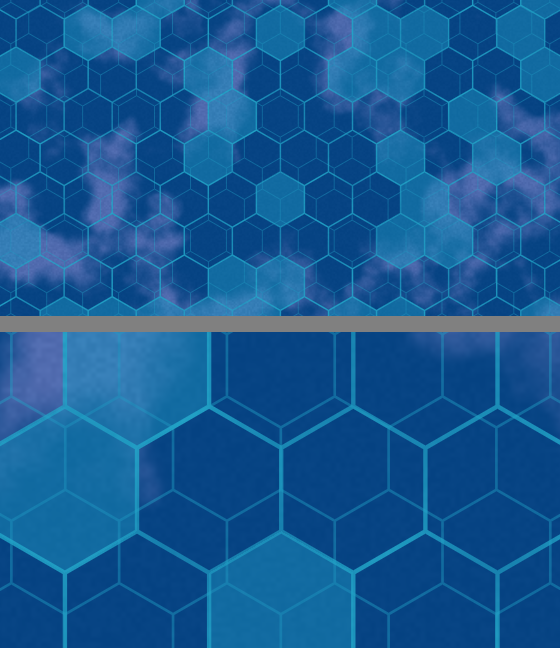
Top, the full canvas; bottom, a detail of the centre.
Reproduce this pattern procedurally as a WebGL 1 fragment shader.

```glsl
precision highp float;

uniform vec2 u_resolution;

// Lengths are fractions of the canvas height
const float MAIN_PITCH = 0.1521;
const vec2 MAIN_CENTER = vec2(0.8113, 0.7639);
const float MAIN_HALF_WIDTH = 0.0023;
const float FINE_PITCH = 0.1137;
const vec2 FINE_CENTER = vec2(0.7164, 0.5331);
const float FINE_HALF_WIDTH = 0.0014;

const float FILL_SHARE = 0.29;
const float FILL_OPACITY = 0.52;
const float FINE_OPACITY = 0.42;
const float CLOUD_SCALE = 5.6;
const float CLOUD_OPACITY = 0.8;
const float GRAIN_SCALE = 190.0;
const float GRAIN_AMOUNT = 0.025;

const vec3 DEEP_BLUE = vec3(0.025, 0.265, 0.515);
const vec3 LAVENDER = vec3(0.39, 0.46, 0.73);
const vec3 FILL_TEAL = vec3(0.11, 0.56, 0.74);
const vec3 LINE_CYAN = vec3(0.13, 0.64, 0.78);

float hash(vec2 p) {
  vec3 q = fract(vec3(p.xyx) * 0.1031);
  q += dot(q, q.yzx + 33.33);
  return fract((q.x + q.y) * q.z);
}

float noise(vec2 p) {
  vec2 cell = floor(p);
  vec2 f = fract(p);
  f = f * f * (3.0 - 2.0 * f);
  float low = mix(hash(cell), hash(cell + vec2(1.0, 0.0)), f.x);
  float high = mix(hash(cell + vec2(0.0, 1.0)), hash(cell + 1.0), f.x);
  return mix(low, high, f.y);
}

float cloudNoise(vec2 p) {
  float sum = 0.0;
  float weight = 0.58;
  for (int i = 0; i < 4; i++) {
    sum += weight * noise(p);
    p = mat2(0.8, 0.6, -0.6, 0.8) * p * 2.2 + 17.3;
    weight *= 0.45;
  }
  return sum;
}

// Pointy-top hexagons of unit width: xy = cell id, z = distance to the edge
vec3 hexGrid(vec2 p) {
  vec2 period = vec2(1.0, sqrt(3.0));
  vec2 evenCell = floor(p / period + 0.5);
  vec2 oddCell = floor(p / period);
  vec2 a = p - period * evenCell;
  vec2 b = p - period * (oddCell + 0.5);
  bool isEven = dot(a, a) < dot(b, b);
  vec2 local = abs(isEven ? a : b);
  vec2 id = isEven ? 2.0 * evenCell : 2.0 * oddCell + 1.0;
  float radius = max(local.x, dot(local, vec2(0.5, 0.8660254)));
  return vec3(id, 0.5 - radius);
}

float lineMask(float dist, float halfWidth, float pixel) {
  return clamp((halfWidth - dist) / pixel + 0.5, 0.0, 1.0);
}

void main() {
  vec2 p = gl_FragCoord.xy / u_resolution.y;
  float pixel = 1.0 / u_resolution.y;
  vec3 mainHex = hexGrid((p - MAIN_CENTER) / MAIN_PITCH);
  vec3 fineHex = hexGrid((p - FINE_CENTER) / FINE_PITCH);

  // Soft lavender blotches on the blue ground
  float cloud = smoothstep(0.49, 0.77, cloudNoise(p * CLOUD_SCALE + 41.0));
  vec3 color = mix(DEEP_BLUE, LAVENDER, cloud * CLOUD_OPACITY);

  // Fine background lattice
  float fine = lineMask(fineHex.z * FINE_PITCH, FINE_HALF_WIDTH, pixel);
  color = mix(color, LINE_CYAN, fine * FINE_OPACITY);

  // Randomly chosen translucent cells
  float filled = step(hash(mainHex.xy + 63.0), FILL_SHARE);
  color = mix(color, FILL_TEAL, filled * FILL_OPACITY);

  // Main lattice with uneven brightness
  float line = lineMask(mainHex.z * MAIN_PITCH, MAIN_HALF_WIDTH, pixel);
  float strength = mix(0.6, 0.95, noise(p * 9.0 + 5.0));
  color = mix(color, LINE_CYAN, line * strength);

  // Paper grain, stronger on the blotches
  float grain = noise(p * GRAIN_SCALE) - 0.5;
  color += grain * GRAIN_AMOUNT * (0.6 + cloud);

  gl_FragColor = vec4(color, 1.0);
}
```
